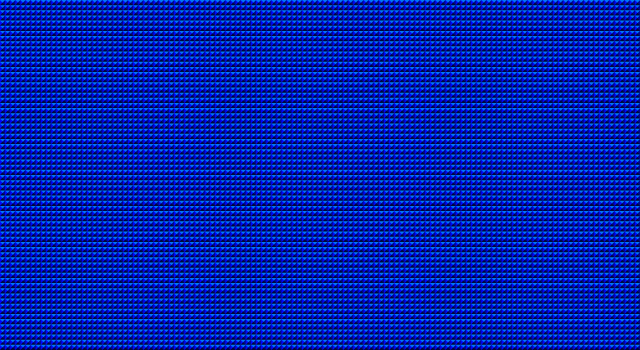
Write a WebGL 2 fragment shader that draws this pattern.

```glsl
#version 300 es
precision highp float;

#define REPEATS vec2(125.0, 68.0)
#define TOP_FACE vec3(0.0, 0.46, 0.98)
#define LEFT_FACE vec3(0.0, 0.03, 0.97)
#define RIGHT_FACE vec3(0.0, 0.02, 0.56)
#define BOTTOM_FACE vec3(0.0, 0.02, 0.23)
#define SAMPLES 4

uniform vec2 u_resolution;
out vec4 outColor;

// Square pyramid seen from above, its four faces split by the diagonals
vec3 pyramidStud(vec2 cell) {
    vec2 p = fract(cell) - 0.5;
    bool aboveRising = p.y > p.x;
    bool aboveFalling = p.y > -p.x;
    vec3 upper = aboveFalling ? TOP_FACE : LEFT_FACE;
    vec3 lower = aboveFalling ? RIGHT_FACE : BOTTOM_FACE;
    return aboveRising ? upper : lower;
}

void main() {
    // Average a grid of samples to smooth the diagonals and the tile borders
    vec3 color = vec3(0.0);
    for (int j = 0; j < SAMPLES; j++) {
        for (int i = 0; i < SAMPLES; i++) {
            vec2 offset = (vec2(i, j) + 0.5) / float(SAMPLES) - 0.5;
            vec2 uv = (gl_FragCoord.xy + offset) / u_resolution;
            color += pyramidStud(uv * REPEATS);
        }
    }
    outColor = vec4(color / float(SAMPLES * SAMPLES), 1.0);
}
```
